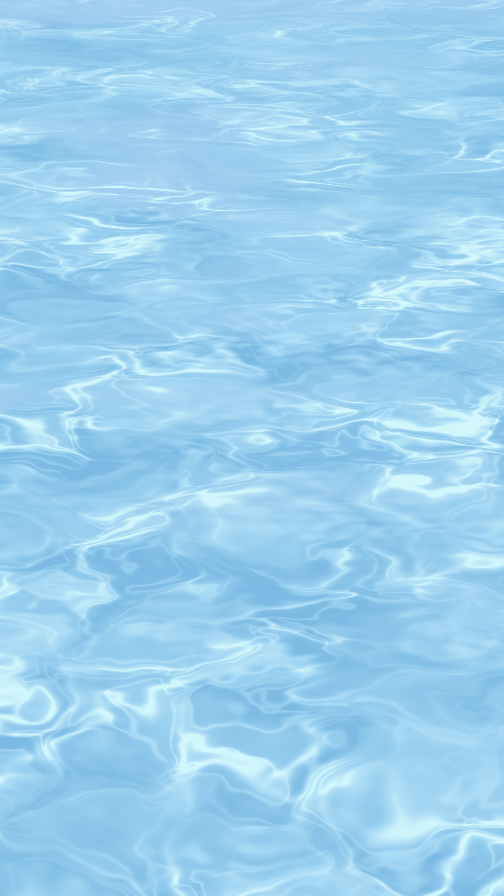
A WebGL 1 fragment shader for this texture:

```glsl
precision highp float;
uniform vec2 u_resolution;

#define DEEP vec3(0.485, 0.73, 0.89)
#define BLUE vec3(0.58, 0.80, 0.93)
#define PALE vec3(0.67, 0.86, 0.96)
#define GLINT vec3(0.82, 0.965, 0.985)
#define SHEEN vec3(0.66, 0.81, 0.945)
#define FORESHORTEN 1.9
#define WAVES_ACROSS 4.2
#define WAVES_UP 5.8
#define WARP 0.75
#define LINE_SHARPNESS 85.0
#define BRIGHTNESS 0.23
#define CONTRAST 0.48

vec2 gradientAt(vec2 cell) {
  float h = fract(sin(dot(cell, vec2(127.1, 311.7))) * 43758.55);
  return vec2(cos(h * 6.2832), sin(h * 6.2832));
}

float noise(vec2 p) {
  vec2 i = floor(p), f = fract(p);
  vec2 s = f * f * f * (f * (f * 6.0 - 15.0) + 10.0);
  vec2 e = vec2(1.0, 0.0);
  float low = mix(dot(gradientAt(i), f),
                  dot(gradientAt(i + e.xy), f - e.xy), s.x);
  float high = mix(dot(gradientAt(i + e.yx), f - e.yx),
                   dot(gradientAt(i + e.xx), f - e.xx), s.x);
  return mix(low, high, s.y);
}

float fbm(vec2 p) {
  float sum = 0.0, gain = 1.0;
  for (int k = 0; k < 3; k++) {
    sum += gain * noise(p);
    p = mat2(1.7, 0.8, -0.8, 1.7) * p + 5.3;
    gain *= 0.48;
  }
  return sum;
}

vec2 warp(vec2 p, float amount) {
  return p + amount * vec2(noise(p + 11.7), noise(p * 1.1 + 47.2));
}

// Bright core with a soft halo along the zero line of a noise field
float caustic(float n) {
  return 0.7 * exp(-n * n * LINE_SHARPNESS) + 0.3 * exp(-abs(n) * 9.0);
}

vec3 waterColor(float tone) {
  vec3 c = mix(DEEP, BLUE, smoothstep(0.0, 0.4, tone));
  c = mix(c, PALE, smoothstep(0.32, 0.68, tone));
  return mix(c, GLINT, smoothstep(0.6, 1.12, tone));
}

void main() {
  vec2 uv = gl_FragCoord.xy / u_resolution;
  float far = uv.y;

  // Surface plane, compressed towards the top
  vec2 p = vec2((uv.x - 0.5) * mix(WAVES_ACROSS, WAVES_ACROSS * 1.35, far),
                WAVES_UP * (exp(FORESHORTEN * far) - 1.0));
  p.y += 0.5 * noise(vec2(uv.x * 2.0, far * 7.0));
  vec2 q = warp(warp(p, WARP), WARP * 0.6);
  q += 0.22 * vec2(noise(p * 3.1 + 7.0), noise(p * 3.3 + 31.0));

  // Broad swells and patches of gathered light
  float swell = fbm(q * vec2(0.75, 0.6) + 3.1);
  float patches = smoothstep(-0.22, 0.34, fbm(p * vec2(0.55, 0.42) + 19.4));

  // Two nets of refracted light
  float wide = caustic(noise(q * 1.05 + 8.6) + 0.12 * noise(q * 2.7));
  float fine = caustic(noise(warp(q * 1.9, 0.9) + 63.0));

  // Small ripples, gathered in glittering areas
  float glitter = smoothstep(0.0, 0.4, noise(p * vec2(0.5, 0.6) + 81.0));
  float ripple = noise(warp(p * vec2(3.0, 4.2), 0.8) + 24.0);

  float calm = mix(1.0, 0.6, smoothstep(0.5, 1.0, far));
  float tone = BRIGHTNESS + CONTRAST * swell * calm;
  tone += calm * wide * mix(0.16, 0.72, patches);
  tone += calm * fine * mix(0.10, 0.42, patches);
  tone += ripple * mix(0.10, 0.42, glitter) * calm;
  tone += 0.09 * smoothstep(0.35, 0.85, far);

  // Lavender reflection of the sky in long flat bands
  float band = smoothstep(0.0, 0.45, noise(vec2(uv.x * 1.6, far * 19.0) + 4.0));
  float sky = band * smoothstep(0.25, 0.6, far) * 0.6;
  vec3 color = mix(waterColor(tone), SHEEN, sky * (1.0 - smoothstep(0.5, 0.9, tone)));
  color = mix(color, SHEEN, 0.4 * smoothstep(0.95, 1.0, far));
  gl_FragColor = vec4(color, 1.0);
}
```
